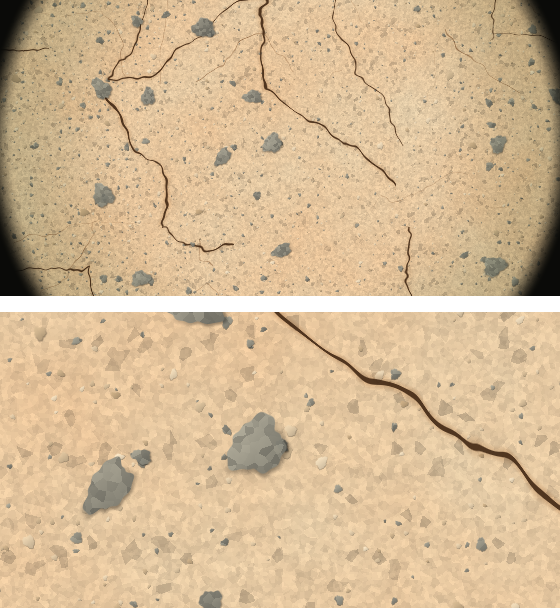
Top, the full canvas; bottom, a detail of the centre.
This texture is drawn by a Shadertoy shader. Its source:

```glsl
// Dry cracked sandy soil with scattered grey stones, seen through a round dark vignette.

vec2 hash2(vec2 p) {
    return fract(sin(vec2(dot(p, vec2(127.1, 311.7)), dot(p, vec2(269.5, 183.3)))) * 43758.5);
}

// Cellular noise: x = distance to the nearest point, y = random value of its cell
vec2 cellular(vec2 q) {
    vec2 cell = floor(q), best = vec2(9.0, 0.0);
    for (int y = -1; y <= 1; y++)
    for (int x = -1; x <= 1; x++) {
        vec2 id = cell + vec2(x, y);
        float d = length(id + hash2(id) - q);
        if (d < best.x) best = vec2(d, hash2(id + 71.3).x);
    }
    return best;
}

// Layered sines, roughly -1 to 1
float blotches(vec2 p) {
    float sum = 0.0, amp = 0.5;
    for (int i = 0; i < 5; i++) {
        sum += amp * sin(p.x + 1.7 * sin(p.y * 0.8)) * cos(p.y + 1.3 * sin(p.x * 0.7));
        p = mat2(1.5, 1.2, -1.2, 1.5) * p + 2.3;
        amp *= 0.65;
    }
    return sum;
}

// Jagged bending of the crack lines
vec2 wander(vec2 p) {
    float freq = 8.0;
    for (int i = 0; i < 6; i++) {
        p += 0.26 / freq * sin(p.yx * freq + vec2(1.3, 4.1) * float(i + 1));
        p = mat2(0.8, 0.6, -0.6, 0.8) * p;
        freq *= 1.85;
    }
    return p;
}

// Voronoi borders; each border is kept or dropped at random
float cracks(vec2 p, float scale, float halfWidth, float share, float px) {
    vec2 q = p * scale, cell = floor(q), nearId = cell, toNear = vec2(9.0);
    for (int y = -1; y <= 1; y++)
    for (int x = -1; x <= 1; x++) {
        vec2 id = cell + vec2(x, y), r = id + hash2(id) - q;
        if (dot(r, r) < dot(toNear, toNear)) { toNear = r; nearId = id; }
    }
    float cover = 0.0;
    float taper = 0.75 + 0.45 * blotches(p * 14.0);
    for (int y = -2; y <= 2; y++)
    for (int x = -2; x <= 2; x++) {
        vec2 id = nearId + vec2(x, y), r = id + hash2(id) - q;
        if (x == 0 && y == 0) continue;
        float keep = hash2(id + nearId + 5.7).x - 1.0 + share;
        if (keep < 0.0) continue;
        float d = dot(0.5 * (toNear + r), normalize(r - toNear)) / scale;
        float width = halfWidth * max(taper, 0.1) * (0.35 + 0.65 * keep / share);
        float line = clamp((width - d) / px + 0.5, 0.0, 1.0);
        cover = max(cover, line * min(1.0, 2.5 * width / px));
    }
    return cover;
}

// One layer of lumpy stones with a soft shadow at the lower right
vec3 layStones(vec3 col, vec2 p, float scale, float share, float size, float greyShare, float px) {
    vec2 q = p * scale, cell = floor(q);
    float speckle = cellular(p * 95.0).y;
    for (int y = -1; y <= 1; y++)
    for (int x = -1; x <= 1; x++) {
        vec2 id = cell + vec2(x, y);
        vec2 place = hash2(id + scale), kind = hash2(id + scale + 37.3), look = hash2(id - scale + 11.9);
        // The middle right of the ground is barer than the left
        float density = 0.4 + 0.6 * smoothstep(0.1, 0.95, abs(id.x / scale - 1.1));
        if (kind.x > share * density) continue;

        vec2 d = q - id - 0.2 - 0.6 * place;
        float turn = 6.28 * look.x;
        vec2 s = mat2(cos(turn), sin(turn), -sin(turn), cos(turn)) * d;
        s.y *= 1.1 + 0.6 * look.y;
        float a = atan(s.y, s.x);
        float lumps = 1.0 + 0.13 * sin(3.0 * a + 9.0 * place.x) + 0.07 * sin(5.0 * a + 9.0 * place.y)
                    + 0.04 * sin(11.0 * a);
        float radius = size * (0.45 + 0.55 * kind.y) * lumps;
        float dist = (length(s) - radius) / scale;
        float side = dot(d, vec2(-0.6, 0.8)) / radius;

        vec3 grey = mix(vec3(0.40, 0.40, 0.37), vec3(0.65, 0.64, 0.58), 0.65 * speckle + 0.35 * look.x);
        vec3 pale = mix(vec3(0.74, 0.63, 0.48), vec3(0.94, 0.87, 0.75), look.x);
        vec3 stone = (place.x < greyShare ? grey : pale) * (1.0 + 0.10 * side);
        float shadow = smoothstep(0.2 * size / scale, 0.0, dist) * smoothstep(0.6, -0.9, side);
        col *= 1.0 - 0.35 * shadow;
        col = mix(col, stone, smoothstep(px, -px, dist) * 0.92);
    }
    return col;
}

void mainImage(out vec4 fragColor, in vec2 fragCoord) {
    float px = 1.0 / iResolution.y;
    vec2 p = fragCoord * px;

    // Sand: warm blotches and fine grains
    float patches = blotches(p * 5.0 + 1.0);
    vec3 col = vec3(0.90, 0.78, 0.625) + vec3(0.008, -0.022, -0.035) * patches;
    vec2 grain = cellular(p * 120.0);
    col *= 1.0 + 0.10 * (grain.y - 0.5) + 0.07 * (cellular(p * 230.0).y - 0.5);
    col *= 1.0 - 0.16 * smoothstep(0.9, 1.0, cellular(p * 85.0 + 40.0).y);

    // Gravel, then cracks, then the larger stones
    col = layStones(col, p, 66.0, 0.30, 0.24, 0.3, px);
    col = layStones(col, p, 31.0, 0.36, 0.24, 0.5, px);
    vec2 bent = wander(p);
    float fine = cracks(bent + 3.4, 3.7, 0.0014, 0.30, px);
    float wide = cracks(bent + 7.0, 2.2, 0.0048, 0.55, px);
    float rim = cracks(bent + 7.0, 2.2, 0.0110, 0.55, 6.0 * px);
    col *= 1.0 - vec3(0.10, 0.15, 0.20) * rim;
    col = mix(col, vec3(0.50, 0.33, 0.19), 0.75 * fine);
    col = mix(col, vec3(0.27, 0.17, 0.09), 0.92 * wide);
    col = layStones(col, p, 13.0, 0.34, 0.20, 0.75, px);
    col = layStones(col, p, 5.0, 0.40, 0.21, 1.0, px);

    // Vignette: dull outer ring, then black
    float r = length(p - vec2(0.5 * iResolution.x * px, 0.517));
    col *= mix(vec3(1.0), vec3(0.84, 0.86, 0.82), smoothstep(0.5, 0.93, r));
    col = mix(col, vec3(0.04, 0.04, 0.03), smoothstep(0.90, 1.0, r));
    fragColor = vec4(col, 1.0);
}
```
